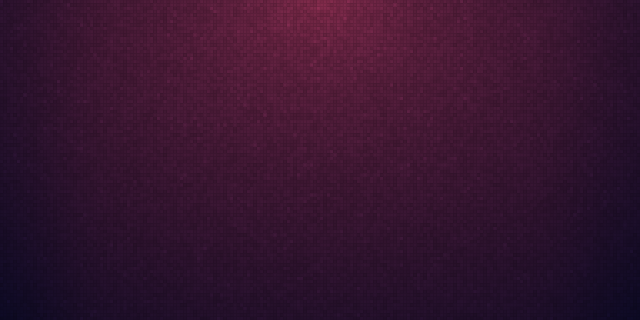
Reproduce this background procedurally as a WebGL 2 fragment shader.

```glsl
#version 300 es
precision highp float;

uniform vec2 u_resolution;
out vec4 fragColor;

const vec3 NIGHT = vec3(0.085, 0.047, 0.148);
const vec3 WINE = vec3(0.365, 0.122, 0.234);
const vec3 ROSE = vec3(0.12, 0.038, 0.045);
const float ROWS = 96.0;

// Sine-free hash, 0 to 1
float hash(vec2 p) {
    vec3 q = fract(p.xyx * vec3(0.1031, 0.1030, 0.0973));
    q += dot(q, q.yzx + 33.33);
    return fract((q.x + q.y) * q.z);
}

float valueNoise(vec2 p) {
    vec2 cell = floor(p);
    vec2 f = fract(p);
    f = f * f * (3.0 - 2.0 * f);
    float low = mix(hash(cell), hash(cell + vec2(1.0, 0.0)), f.x);
    float high = mix(hash(cell + vec2(0.0, 1.0)), hash(cell + 1.0), f.x);
    return mix(low, high, f.y);
}

// Radial falloff from the top centre, darker towards the sides
vec3 backdrop(vec2 p, float halfWidth) {
    float side = abs(p.x) / halfWidth;
    float d = length(vec2(p.x * 0.75, 1.0 - p.y));
    float level = 1.0 - d / 1.23 - 0.12 * smoothstep(0.65, 1.0, side);
    return mix(NIGHT, WINE, level) + ROSE * exp(-5.0 * d);
}

// Coverage of the thin seams between square tiles
float seams(vec2 grid, float pixel) {
    vec2 edge = 0.5 - abs(fract(grid) - 0.5);
    vec2 line = 1.0 - smoothstep(0.12 - 0.5 * pixel, 0.12 + 0.5 * pixel, edge);
    return max(line.x, line.y);
}

// Uneven tile brightness with a few brighter tiles
float tileTone(vec2 tile) {
    float grain = hash(tile) - 0.5;
    float spark = smoothstep(0.93, 1.0, hash(tile + 71.0));
    float drift = valueNoise(tile * 0.2) - 0.5;
    return 0.16 * grain + 0.14 * spark + 0.05 * drift;
}

void main() {
    vec2 p = gl_FragCoord.xy / u_resolution.y;
    float halfWidth = 0.5 * u_resolution.x / u_resolution.y;
    vec2 grid = p * ROWS;

    vec3 color = backdrop(p - vec2(halfWidth, 0.0), halfWidth);

    // Woven tile texture
    color *= 1.03 + tileTone(floor(grid));
    color *= 1.0 - 0.13 * seams(grid, ROWS / u_resolution.y);

    fragColor = vec4(clamp(color, 0.0, 1.0), 1.0);
}
```
